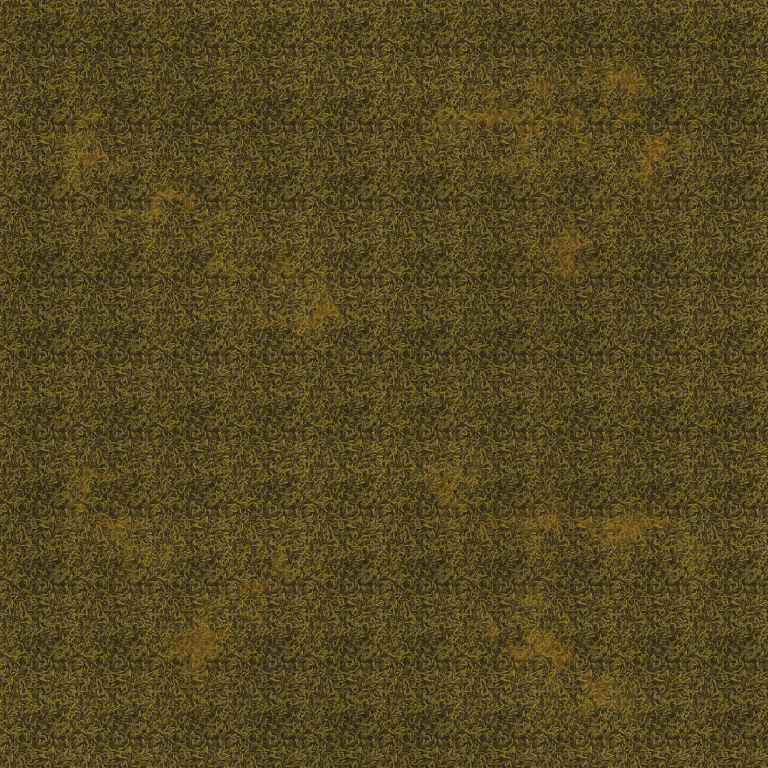
Reproduce this texture procedurally as a Shadertoy shader.

```glsl
const float TILES = 10.0;  // repeats across and down
const float CELLS = 16.0;  // blade cells per repeat
const float TAU = 6.2831853;

vec3 hash3(vec3 p) {
    p = fract(p * vec3(0.1031, 0.1030, 0.0973));
    p += dot(p, p.yxz + 33.33);
    return fract((p.xxy + p.yxx) * p.zyx);
}

// Distance to the nearest scattered point
float cellular(vec2 p, float seed) {
    vec2 cell = floor(p);
    float nearest = 2.0;
    for (int y = -1; y <= 1; y++)
    for (int x = -1; x <= 1; x++) {
        vec2 c = cell + vec2(x, y);
        nearest = min(nearest, distance(p, c + hash3(vec3(c, seed)).xy));
    }
    return nearest;
}

float layeredCells(vec2 p) {
    return 0.4 * cellular(p * 19.0, 3.0) + 0.33 * cellular(p * 47.0, 7.0)
         + 0.27 * cellular(p * 110.0, 11.0);
}

// Overlapping grass blades, identical in every repeat
vec3 grass(vec2 uv) {
    vec2 p = uv * TILES * CELLS;
    float pixel = TILES * CELLS / iResolution.y;
    vec2 cell = floor(p);
    vec3 color = vec3(0.20, 0.165, 0.08);
    float top = 0.0;

    for (int y = -1; y <= 1; y++)
    for (int x = -1; x <= 1; x++)
    for (int layer = 0; layer < 3; layer++) {
        vec2 c = cell + vec2(x, y);
        vec2 id = mod(c, CELLS);
        vec3 place = hash3(vec3(id, float(layer) + 1.0));
        vec3 look = hash3(vec3(id.yx, float(layer) + 21.0));

        // Combed direction with random deviation
        vec2 wave = id * TAU / CELLS;
        float angle = 0.8 + 0.9 * sin(wave.x + 2.0 * wave.y)
                    + 0.7 * sin(2.0 * wave.x - wave.y) + 2.4 * (place.z - 0.5);
        vec2 along = vec2(cos(angle), sin(angle));
        vec2 q = p - c - place.xy;
        q = vec2(dot(q, along), dot(q, vec2(-along.y, along.x)));

        // Bent, tapering blade
        float t = q.x / mix(0.6, 0.92, look.x);
        q.y += (look.y - 0.5) * 0.35 * (t * t - 0.4);
        float halfWidth = 0.18 * (1.0 - t * t);
        float cover = 1.0 - smoothstep(-0.5 * pixel, 0.5 * pixel, abs(q.y) - halfWidth);
        cover *= 1.0 - smoothstep(0.8, 1.0, abs(t));

        float height = cover * (0.3 + 0.7 * look.y);
        if (height > top) {
            top = height;
            vec3 blade = mix(vec3(0.25, 0.205, 0.10), vec3(0.51, 0.45, 0.22), look.z);
            blade = mix(blade, vec3(0.52, 0.47, 0.12), 0.7 * step(0.86, look.x));
            blade = mix(blade, vec3(0.36, 0.26, 0.14), 0.6 * step(look.x, 0.15));
            blade *= 1.0 + 0.15 * t + 0.5 * clamp(q.y, -0.2, 0.2);
            color = mix(vec3(0.20, 0.165, 0.08), blade, cover);
        }
    }
    return color;
}

// Broad zones where the grass has dried out
float dryZones(vec2 uv) {
    const vec4 strokes[11] = vec4[11](
        vec4(0.11, 0.82, 0.13, 0.76), vec4(0.15, 0.71, 0.27, 0.73),
        vec4(0.28, 0.67, 0.42, 0.59), vec4(0.56, 0.84, 0.80, 0.88),
        vec4(0.69, 0.81, 0.77, 0.82), vec4(0.87, 0.81, 0.72, 0.66),
        vec4(0.11, 0.36, 0.20, 0.29), vec4(0.36, 0.26, 0.24, 0.13),
        vec4(0.59, 0.39, 0.62, 0.33), vec4(0.72, 0.32, 0.89, 0.28),
        vec4(0.67, 0.19, 0.79, 0.07));
    float zone = 0.0;
    for (int i = 0; i < 11; i++) {
        vec2 a = strokes[i].xy, b = strokes[i].zw - a;
        float d = length(uv - a - b * clamp(dot(uv - a, b) / dot(b, b), 0.0, 1.0));
        zone = max(zone, exp(-d * d / 0.0014));
    }
    return zone;
}

void mainImage(out vec4 fragColor, in vec2 fragCoord) {
    vec2 uv = fragCoord / iResolution.xy;
    vec3 color = grass(uv);

    // Faint tone inside each repeat and across the field
    vec2 w = uv * TILES * TAU;
    color *= 1.0 + 0.035 * cos(w.x) + 0.045 * cos(w.y + 0.5 * sin(w.x));
    color *= 1.0 + 0.04 * sin(uv.x * 9.0 + 2.0 * sin(uv.y * 7.0)) * sin(uv.y * 11.0 + 1.0);

    // Lacy straw patches
    float lace = smoothstep(0.37, 0.60, layeredCells(uv));
    float dry = dryZones(uv + 0.012 * sin(uv.yx * 43.0 + 2.0 * sin(uv * 29.0))) * lace;
    vec3 straw = vec3(0.55, 0.42, 0.14) * (0.55 + 1.2 * color.g);
    color = mix(color, straw, 0.8 * dry);

    fragColor = vec4(color, 1.0);
}
```
